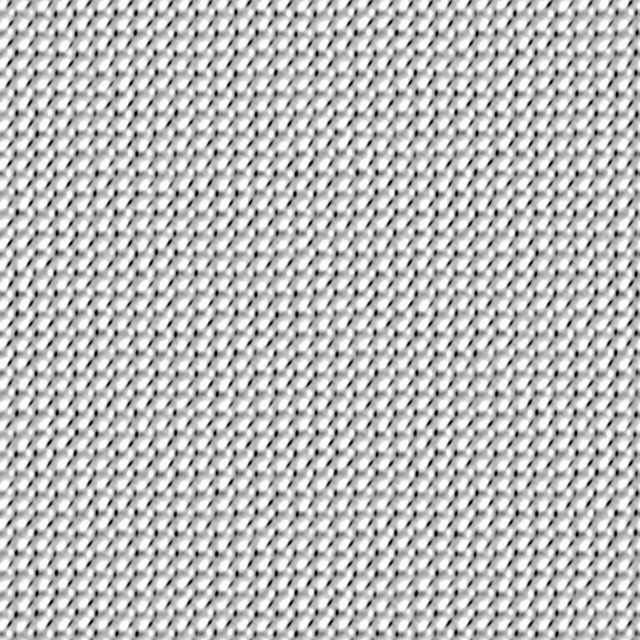
Reproduce this texture procedurally as a WebGL 2 fragment shader.

```glsl
#version 300 es
precision highp float;
// Tight grey knit of slanted white stitches with dark gaps, 32 by 32 repeats.
uniform vec2 u_resolution;
out vec4 fragColor;

const float REPEATS = 32.0;
const float TAU = 6.2831853;

// Three random values per stitch, wrapping at the canvas edges.
vec3 stitchHash(vec2 cell) {
  vec3 p = fract(mod(cell, REPEATS).xyx * vec3(0.1031, 0.1030, 0.0973));
  p += dot(p, p.yxz + 33.33);
  return fract((p.xxy + p.yzz) * p.zyx);
}

// Soft elliptical spot; the first radius lies along the given angle.
float softSpot(vec2 d, float angle, vec2 radii) {
  float c = cos(angle), s = sin(angle);
  vec2 q = vec2(c * d.x + s * d.y, c * d.y - s * d.x) / radii;
  return exp(-dot(q, q));
}

// Light and shade that one stitch adds around its lower left corner.
float stitchShade(vec2 p, vec3 rnd) {
  vec2 jitter = (rnd.xy - 0.5) * 0.09;
  float slant = 0.82 + (rnd.z - 0.5) * 0.2;
  float shade = 0.0;
  // Raised yarn: long slanted loop and the small loop beside it
  shade += (0.46 + 0.1 * rnd.x) * softSpot(p - vec2(0.35, 0.47) - jitter, slant, vec2(0.34, 0.215));
  shade += (0.30 + 0.18 * rnd.y) * softSpot(p - vec2(0.70, 0.07) + jitter, 1.45, vec2(0.18, 0.13));
  // Gaps: upright hole, slanted slit and a pale hollow
  shade -= (0.45 + 0.45 * rnd.z) * softSpot(p - vec2(0.0, 0.02) - jitter * 0.6, 1.42, vec2(0.17, 0.085));
  shade -= (0.58 + 0.32 * rnd.y) * softSpot(p - vec2(0.68, 0.50) - jitter * 0.6, 0.95, vec2(0.22, 0.075));
  shade -= (0.10 + 0.20 * rnd.x) * softSpot(p - vec2(0.25, 0.0), 0.3, vec2(0.18, 0.13));
  return shade;
}

void main() {
  vec2 uv = gl_FragCoord.xy / u_resolution;

  // Slight waver of the rows and columns
  vec2 waver = 0.035 * sin(TAU * (uv.yx * vec2(7.0, 5.0) + uv * vec2(3.0, 4.0)));
  vec2 grid = uv * REPEATS - vec2(0.81, 0.31) + waver;
  vec2 cell = floor(grid);
  vec2 local = grid - cell;

  // Sum neighbouring stitches so that spots cross cell borders
  float tone = 0.69;
  for (int y = -1; y <= 1; y++) {
    for (int x = -1; x <= 1; x++) {
      vec2 offset = vec2(x, y);
      tone += stitchShade(local - offset, stitchHash(cell + offset));
    }
  }

  // Fine fibre mottling from layered sines
  tone += 0.025 * sin(TAU * (61.0 * uv.x + 23.0 * uv.y) + 2.0 * sin(TAU * 37.0 * uv.y));
  tone += 0.020 * sin(TAU * (71.0 * uv.y - 19.0 * uv.x) + 2.0 * sin(TAU * 29.0 * uv.x));

  fragColor = vec4(vec3(clamp(tone, 0.03, 0.99)), 1.0);
}
```
